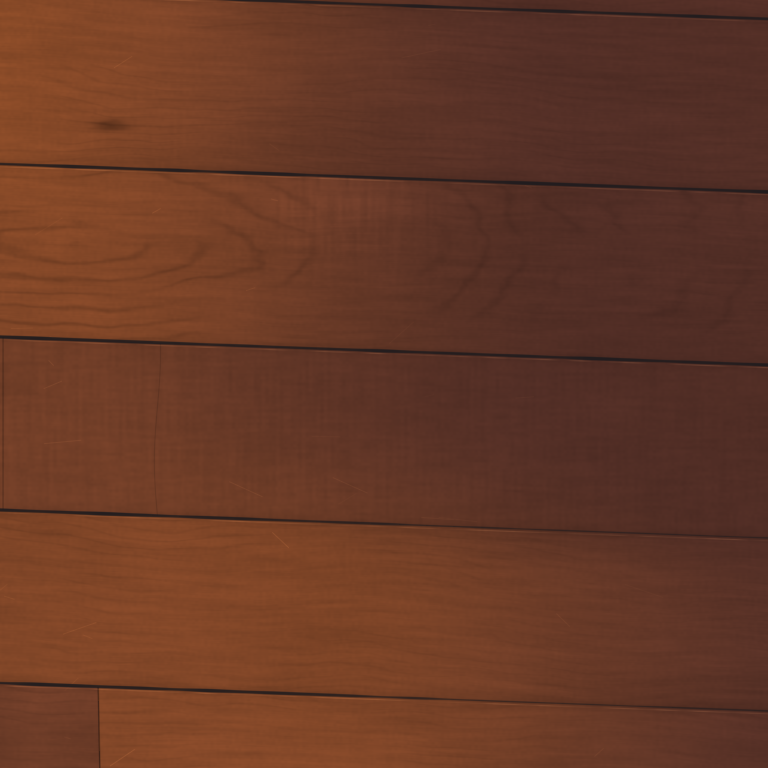
Give the GLSL for this texture, as a Shadertoy shader.

```glsl
// Worn reddish-brown wooden floor: wide, slightly tilted planks lit from the left.

float hash(vec2 p) {
    vec3 q = fract(vec3(p.xyx) * 0.1031);
    q += dot(q, q.yzx + 33.33);
    return fract((q.x + q.y) * q.z);
}

float noise(vec2 p) {
    vec2 i = floor(p), f = fract(p);
    f = f * f * (3.0 - 2.0 * f);
    return mix(mix(hash(i), hash(i + vec2(1, 0)), f.x),
               mix(hash(i + vec2(0, 1)), hash(i + vec2(1, 1)), f.x), f.y);
}

float fbm(vec2 p) {
    float sum = 0.0, amp = 0.5;
    for (int i = 0; i < 4; i++) {
        sum += amp * noise(p);
        p = p * 2.03 + 17.3;
        amp *= 0.5;
    }
    return sum;
}

float segment(vec2 p, vec2 a, vec2 d) {
    vec2 q = p - a;
    return length(q - d * clamp(dot(q, d) / dot(d, d), 0.0, 1.0));
}

// Coverage of a soft line of the given half width
float line(float dist, float halfWidth, float px) {
    float soft = max(0.7 * px, 0.0011);
    return 1.0 - smoothstep(halfWidth - soft, halfWidth + soft, abs(dist));
}

void mainImage(out vec4 fragColor, in vec2 fragCoord) {
    vec2 uv = fragCoord / iResolution.xy;
    float px = 1.0 / iResolution.y;

    // Plank layout: row index and distance to the nearest seam
    const float pitch = 0.2253;
    float v = (uv.y + 0.0365 * uv.x - 0.1107) / pitch;
    float row = floor(v);
    float across = v - row;
    float seamId = floor(v + 0.5);
    float seam = (v - seamId) * pitch;
    float joint = uv.x - 0.13 + 0.02 * uv.y;
    float endBoard = row < -0.5 ? 1.0 - step(0.0, joint) : 0.0;
    float sawn = row == 1.0 ? 1.0 : 0.0;
    float figured = row == 2.0 ? 1.0 : 0.0;
    vec2 seed = vec2(row * 7.3 + endBoard * 31.0, row * 19.7 + 50.0);

    // Light falling off to the right, reaching farther on the low planks
    float reach = mix(0.88, 0.5, smoothstep(0.2, 0.5, uv.y));
    reach += 0.05 * figured + 0.1 * (fbm(uv * vec2(3, 6) + seed) - 0.5);
    float light = 1.0 - smoothstep(reach - 0.5, reach + 0.26, uv.x);
    light *= 0.84 - 0.3 * sawn - 0.4 * endBoard;
    light += 0.2 * exp(-5.0 * uv.x) * smoothstep(0.5, 0.9, uv.y);
    vec3 color = mix(vec3(0.322, 0.181, 0.148), vec3(0.545, 0.295, 0.158), light);

    // Fine fibres and broad blotches
    vec2 wood = vec2(uv.x, across * pitch);
    float bend = 0.025 * fbm(wood * vec2(4, 7) + seed);
    float fibre = fbm(vec2(wood.x * 14.0, (wood.y + bend) * 190.0) + seed) - 0.47;
    float blotch = fbm(wood * vec2(5, 13) + seed) - 0.47;
    float shade = fibre * mix(0.14, 0.05, sawn) + blotch * (0.15 + 0.4 * endBoard);

    // Growth rings: closed ovals on the figured plank, flowing lines elsewhere
    vec2 oval = (uv - vec2(0.1, 0.685)) * vec2(2.6, 8.5);
    float field = mix((wood.y + 2.0 * bend) * 13.0 + 0.25 * wood.x, length(oval), figured);
    field += 0.4 * fbm(wood * vec2(6, 15) + seed);
    float rings = pow(0.5 + 0.5 * sin(field * 34.0), 7.0);
    float ringFade = smoothstep(0.3, 0.7, noise(wood * vec2(7, 25) + seed));
    float ringDepth = mix(0.05, 0.12, figured) * (1.0 - sawn);
    shade -= ringDepth * rings * ringFade * (1.0 - 0.6 * uv.x);

    // Dark knot in the upper plank
    vec2 knot = (uv - vec2(0.145, 0.836)) * vec2(42, 130);
    shade -= 0.3 * exp(-dot(knot, knot)) * (0.6 + 0.8 * noise(uv * vec2(60, 250)));

    // Fine saw marks across the grain, with one streaked patch
    float marks = noise(vec2(uv.x * 210.0, uv.y * 22.0)) - 0.5;
    float weave = noise(vec2(uv.x * 40.0, uv.y * 230.0)) - 0.5;
    float patchy = figured * exp(-pow((uv.x - 0.45) * 10.0, 2.0)) * smoothstep(0.2, 0.9, across);
    shade += marks * (0.015 + 0.045 * sawn * (1.0 - 0.6 * uv.x) + 0.1 * patchy);
    shade += 0.045 * sawn * weave + 0.06 * patchy;
    shade += 0.035 * (noise(uv * 250.0) - 0.5);
    color *= 1.0 + shade;

    // Pale scratches, denser towards the lit side
    float scratches = 0.0;
    for (int i = 0; i < 34; i++) {
        float k = float(i);
        vec2 start = vec2(pow(hash(vec2(k, 3)), 1.7) * 0.85, hash(vec2(k, 11)));
        float angle = mix(-0.8, 0.9, hash(vec2(k, 23)));
        vec2 span = vec2(cos(angle), sin(angle)) * mix(0.008, 0.06, pow(hash(vec2(k, 37)), 2.0));
        float cover = line(segment(uv, start, span), 0.0005, px);
        scratches = max(scratches, cover * mix(0.2, 0.8, hash(vec2(k, 41))));
    }
    color += vec3(0.12, 0.08, 0.045) * scratches * (0.3 + 0.7 * light);

    // Faint cross cracks on the sawn plank and the end joint of the lowest one
    float crack = line(uv.x - 0.205 + 0.004 * sin(across * 5.0), 0.0006, px) * 0.13
                + line(uv.x - 0.004, 0.001, px) * 0.2;
    color *= 1.0 - sawn * crack;
    if (row < -0.5) color *= 1.0 - 0.4 * line(joint, 0.0009, px);

    // Thin dark seams of uneven depth with a worn, lit lower lip
    float thin = seamId < 1.5 ? smoothstep(0.25, 0.75, uv.x) : 0.0;
    float wear = noise(vec2(uv.x * 22.0, seamId * 9.0));
    float halfWidth = mix(0.0019, 0.0009, thin) * (0.75 + 0.5 * wear);
    float lip = line(seam + 0.0036, 0.0007, px) * noise(vec2(uv.x * 45.0, seamId * 5.0));
    color *= 1.0 - 0.13 * exp(-abs(seam) * 170.0);
    color += vec3(0.12, 0.085, 0.055) * lip;
    float depth = mix(0.92, 0.6, thin) * (0.85 + 0.15 * wear);
    color = mix(color, vec3(0.115, 0.105, 0.115), line(seam, halfWidth, px) * depth);

    fragColor = vec4(clamp(color, 0.0, 1.0), 1.0);
}
```
